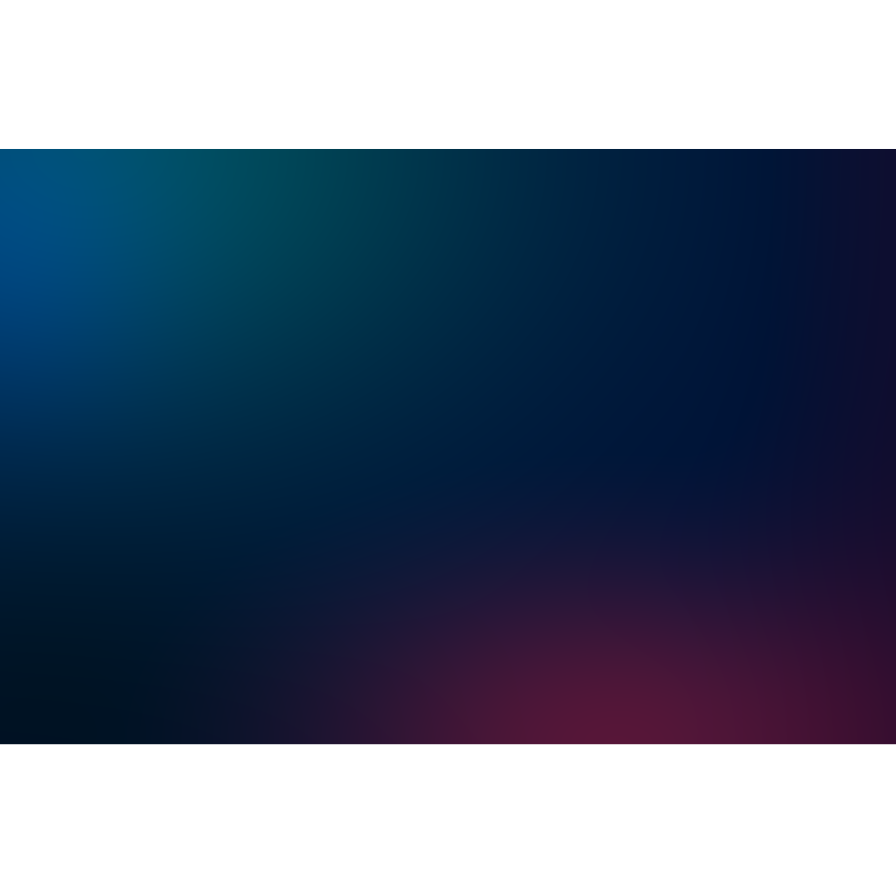
A Shadertoy shader for this background:

```glsl
// A dark navy panel between two white bars, lit by soft coloured glows:
// teal and blue at the upper left, crimson at the bottom, violet at the right.
// Each glow is an elliptical Gaussian added to the base colour in panel space.

#define PANEL_BOTTOM 0.1693
#define PANEL_TOP    0.8338
#define NAVY    vec3(-0.025, 0.065, 0.210)
#define TEAL    vec3( 0.000, 0.255, 0.150)
#define BLUE    vec3( 0.000, 0.000, 0.165)
#define SHADE   vec3( 0.000, -0.005, -0.080)
#define CRIMSON vec3( 0.365, 0.020, 0.010)
#define VIOLET  vec3( 0.085, -0.020, -0.030)

// Elliptical falloff: 1 at the centre, 1/e at the given radii.
float glow(vec2 p, vec2 centre, vec2 radii) {
    vec2 d = (p - centre) / radii;
    return exp(-dot(d, d));
}

// Panel colour; p runs from 0 to 1 across the panel on both axes.
vec3 panelColor(vec2 p) {
    vec3 color = NAVY;
    color += TEAL    * glow(p, vec2(0.10, 1.00), vec2(0.49, 0.53));
    color += BLUE    * glow(p, vec2(0.00, 0.84), vec2(0.20, 0.33));
    color += SHADE   * glow(p, vec2(0.05, 0.05), vec2(0.30, 0.35));
    color += CRIMSON * glow(p, vec2(0.69, 0.00), vec2(0.34, 0.30));
    color += VIOLET  * smoothstep(0.75, 1.05, p.x);
    return clamp(color, 0.0, 1.0);
}

void mainImage(out vec4 fragColor, in vec2 fragCoord) {
    vec2 uv = fragCoord / iResolution.xy;
    float pixel = 1.0 / iResolution.y;

    // Map the canvas to the panel.
    vec2 p = vec2(uv.x, (uv.y - PANEL_BOTTOM) / (PANEL_TOP - PANEL_BOTTOM));

    // Smooth edge between the panel and the white bars.
    float inset = min(uv.y - PANEL_BOTTOM, PANEL_TOP - uv.y);
    float coverage = smoothstep(-0.5 * pixel, 0.5 * pixel, inset);

    fragColor = vec4(mix(vec3(1.0), panelColor(p), coverage), 1.0);
}
```
